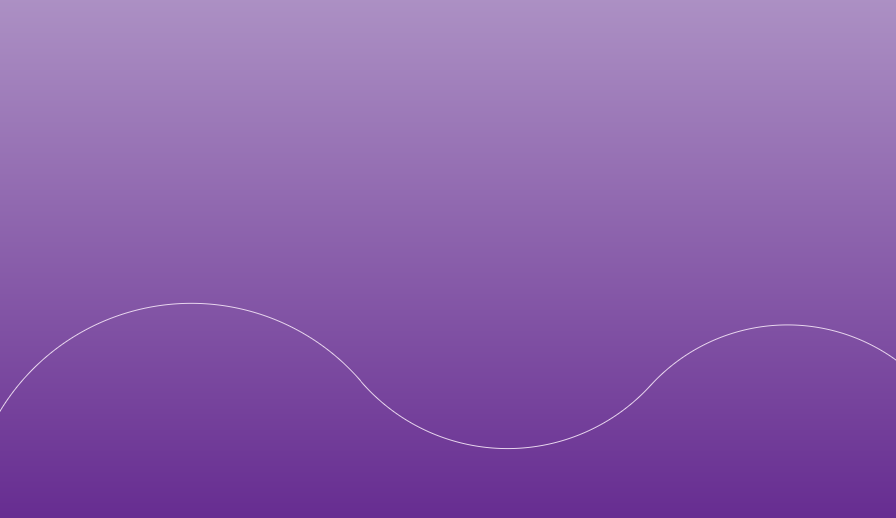
Write a WebGL 1 fragment shader that draws this background.

```glsl
precision highp float;
// A vertical violet gradient crossed by a thin, pale wave line.
// The wave is three tangent circular arcs (crest, trough, crest), each drawn
// from its circle distance; lengths are in units of the canvas height.

#define TOP_COLOR vec3(0.674, 0.564, 0.767)
#define BOTTOM_COLOR vec3(0.402, 0.175, 0.568)
#define LINE_COLOR vec3(0.92, 0.85, 0.94)
#define LINE_WIDTH 0.00185
// Arcs hold center x, center y and radius
#define LEFT_CREST vec3(0.36937, -0.01734, 0.43176)
#define TROUGH vec3(0.97973, 0.50766, 0.37365)
#define RIGHT_CREST vec3(1.52027, 0.01532, 0.35743)
// Where neighbouring arcs touch
#define FIRST_JOIN 0.69662
#define SECOND_JOIN 1.25599

uniform vec2 u_resolution;

// Signed distance to half a circle: side is +1 for the upper, -1 for the lower half
float arcDistance(vec2 p, vec3 arc, float side) {
  vec2 offset = p - arc.xy;
  return length(vec2(offset.x, max(side * offset.y, 0.0))) - arc.z;
}

float waveDistance(vec2 p) {
  if (p.x < FIRST_JOIN) return arcDistance(p, LEFT_CREST, 1.0);
  if (p.x < SECOND_JOIN) return arcDistance(p, TROUGH, -1.0);
  return arcDistance(p, RIGHT_CREST, 1.0);
}

// Share of a pixel covered by a stroke, also right for strokes under a pixel wide
float strokeCoverage(float d, float width, float pixel) {
  float outer = clamp(0.5 + (d + 0.5 * width) / pixel, 0.0, 1.0);
  float inner = clamp(0.5 + (d - 0.5 * width) / pixel, 0.0, 1.0);
  return outer - inner;
}

void main() {
  float pixel = 1.0 / u_resolution.y;
  vec2 p = gl_FragCoord.xy * pixel;

  // Background gradient
  vec3 color = mix(BOTTOM_COLOR, TOP_COLOR, p.y);

  // Wave line
  float line = strokeCoverage(waveDistance(p), LINE_WIDTH, pixel);
  color = mix(color, LINE_COLOR, line);

  gl_FragColor = vec4(color, 1.0);
}
```
